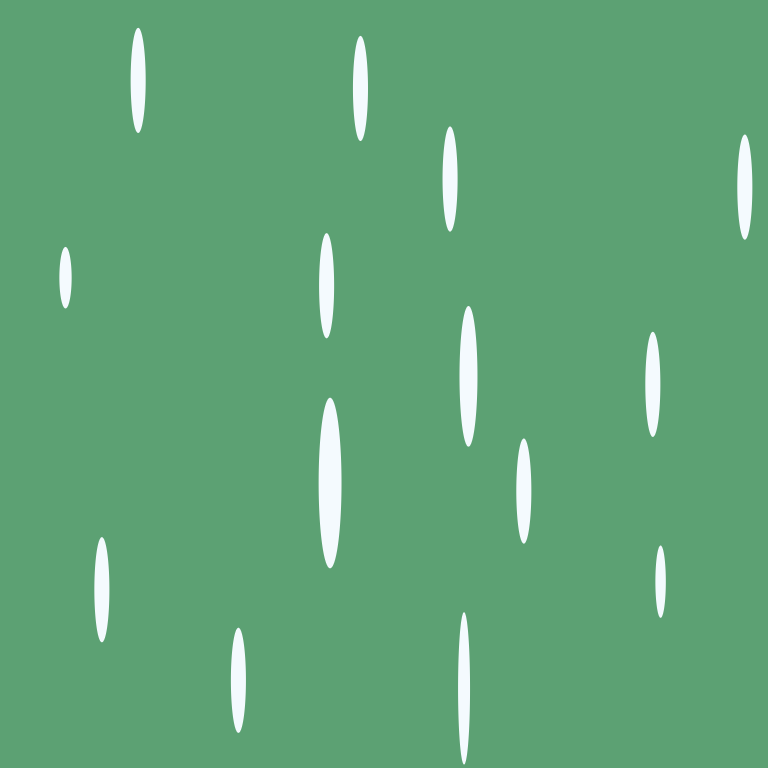
This pattern is drawn by a WebGL 1 fragment shader. Its source:

```glsl
precision highp float;
// Scattered upright pale ellipses on a flat green ground.
// Centres follow a jittered low-discrepancy sequence, so they spread
// evenly without a visible grid; a few ellipses differ in size.

uniform vec2 u_resolution;

// Approximate signed distance to an axis-aligned ellipse.
float ellipseDistance(vec2 p, vec2 radii) {
  float scaled = length(p / radii);
  float slope = length(p / (radii * radii));
  return (scaled - 1.0) * max(scaled, 0.001) / max(slope, 0.001);
}

// Spread-out centre of an ellipse, shifted sideways to break up columns.
vec2 dropCentre(float index) {
  vec2 spread = fract(0.5 + index * vec2(0.7549, 0.5698));
  float sideShift = -0.05 * sin(index * index * 1.7);
  return vec2(0.1 + 1.02 * spread.x + sideShift, 0.05 + 0.92 * spread.y);
}

// Half width and half height: mostly one size, with five exceptions.
vec2 dropRadii(int index) {
  if (index == 0) return vec2(0.0117, 0.0915);
  if (index == 2) return vec2(0.0080, 0.0400);
  if (index == 3) return vec2(0.0068, 0.0470);
  if (index == 5) return vec2(0.0149, 0.1110);
  if (index == 8) return vec2(0.0078, 0.0990);
  return vec2(0.0098, 0.0684);
}

void main() {
  vec2 uv = gl_FragCoord.xy / u_resolution;
  float pixel = 1.0 / min(u_resolution.x, u_resolution.y);

  // Nearest edge among all ellipses.
  float nearest = 1.0;
  for (int i = 0; i < 14; i++) {
    vec2 offset = uv - dropCentre(float(i));
    nearest = min(nearest, ellipseDistance(offset, dropRadii(i)));
  }

  // One-pixel soft edge.
  float coverage = clamp(0.5 - nearest / pixel, 0.0, 1.0);
  vec3 green = vec3(0.36, 0.63, 0.45);
  vec3 paleWhite = vec3(0.955, 0.982, 0.995);
  gl_FragColor = vec4(mix(green, paleWhite, coverage), 1.0);
}
```
